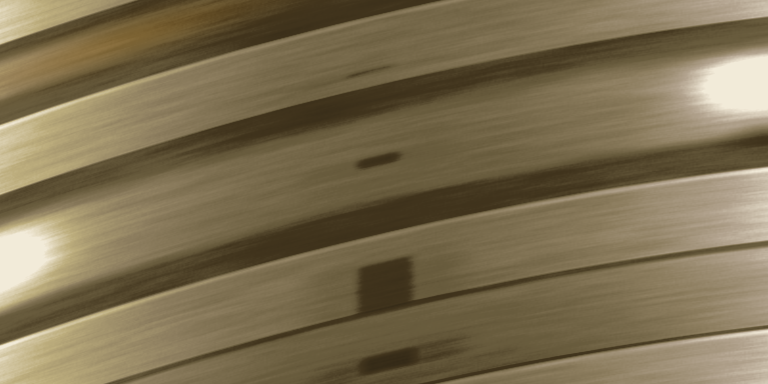
Give the GLSL for this texture, as a Shadertoy shader.

```glsl
// Curved bands of worn, brushed brass with dark grooves and blurred reflections.

const vec3 UMBER = vec3(0.25, 0.20, 0.11);
const vec3 BRONZE = vec3(0.41, 0.36, 0.24);
const vec3 BRASS = vec3(0.55, 0.49, 0.37);
const vec3 PALE_GOLD = vec3(0.74, 0.68, 0.49);
const vec3 PALE_ROSE = vec3(0.70, 0.64, 0.56);
const vec3 GLARE = vec3(0.95, 0.92, 0.85);

float hash(vec2 p) {
    p = fract(p * vec2(0.1031, 0.1137));
    p += dot(p, p.yx + 33.33);
    return fract((p.x + p.y) * p.x * 7.31);
}

float noise(vec2 p) {
    vec2 i = floor(p), f = fract(p);
    f = f * f * (3.0 - 2.0 * f);
    return mix(mix(hash(i), hash(i + vec2(1, 0)), f.x),
               mix(hash(i + vec2(0, 1)), hash(i + vec2(1, 1)), f.x), f.y);
}

float fbm(vec2 p) {
    float sum = 0.0, amp = 0.5;
    for (int i = 0; i < 4; i++) {
        sum += amp * noise(p);
        p = p * 2.03 + 17.1;
        amp *= 0.5;
    }
    return sum;
}

float glow(vec2 p, vec2 center, vec2 radius) {
    vec2 d = (p - center) / radius;
    return exp(-dot(d, d));
}

// Soft-edged rectangle, 1 inside and 0 outside
float softBox(vec2 p, vec2 center, vec2 halfSize, vec2 blur) {
    vec2 d = abs(p - center) - halfSize;
    vec2 m = 1.0 - smoothstep(-blur, blur, d);
    return m.x * m.y;
}

// Colour of the metal at a given tone, warmer on the left
vec3 metal(float tone, float x) {
    vec3 pale = mix(PALE_GOLD, PALE_ROSE, smoothstep(0.1, 0.8, x));
    vec3 c = mix(UMBER, BRONZE, smoothstep(0.0, 0.25, tone));
    c = mix(c, BRASS, clamp((tone - 0.25) * 4.0, 0.0, 1.0));
    c = mix(c, pale, clamp((tone - 0.5) * 4.0, 0.0, 1.0));
    c = mix(c, GLARE, clamp((tone - 0.75) * 4.0, 0.0, 1.0));
    return c * (1.0 + clamp(tone, -0.4, 0.0));
}

// Tone of a sunken band; g runs 0 to 1 across it, rims are its groove widths
float sunkenTone(float g, vec2 rims, float faceTone, float grooveTone) {
    float face = smoothstep(rims.x * 0.55, rims.x * 1.35, g)
               * (1.0 - smoothstep(1.0 - rims.y * 1.25, 1.0 - rims.y * 0.75, g));
    return mix(grooveTone, faceTone + 0.14 * (0.5 - g), face);
}

void mainImage(out vec4 fragColor, in vec2 fragCoord) {
    vec2 uv = fragCoord / iResolution.xy;
    float x = uv.x;
    float s = 1.0 - uv.y + 0.698 * x - 0.234 * x * x; // distance across the bands
    vec2 p = vec2(x, s);
    float aa = max(0.0035, 1.2 / iResolution.y);

    // Brushed grain and broad patina follow the bands
    float grain = fbm(vec2(x * 14.0, s * 110.0)) - 0.47;
    float patina = fbm(vec2(x * 5.0, s * 16.0) + 4.0) - 0.47;
    float speck = noise(vec2(x * 400.0, s * 200.0)) - 0.5;

    // Light rises toward both ends
    float side = 2.0 * x - 1.0;
    float light = 0.29 + 0.52 * side * side;
    float grooveTone = 0.02 + 0.2 * side * side + 0.1 * patina;
    float tone = light + 0.04;

    // Sunken bands: start, end, upper and lower groove share
    vec4 bands[3] = vec4[3](vec4(0.117, 0.325, 0.22, 0.30),
                            vec4(0.508, 0.898, 0.22, 0.22),
                            vec4(1.091, 1.320, 0.07, 0.04));
    vec3 dimming = vec3(0.26, 0.0, 0.09);
    for (int i = 0; i < 3; i++) {
        vec4 b = bands[i];
        float g = (s - b.x) / (b.y - b.x);
        float inside = smoothstep(b.x - aa, b.x + aa, s)
                     * (1.0 - smoothstep(b.y - aa, b.y + aa, s));
        float sunken = sunkenTone(g, b.zw, light - dimming[i], grooveTone);
        tone = mix(tone, sunken, inside);
        tone += 0.16 * glow(vec2(s), vec2(b.y + 0.008), vec2(0.008)); // lit rim
    }

    // Reflections down the middle: x, across, half width, half height
    vec4 marks[4] = vec4[4](vec4(0.482, 0.468, 0.030, 0.003),
                            vec4(0.492, 0.705, 0.026, 0.012),
                            vec4(0.501, 1.033, 0.035, 0.062),
                            vec4(0.506, 1.235, 0.033, 0.021));
    for (int i = 0; i < 4; i++) {
        vec4 m = marks[i];
        vec2 q = p + vec2(0.0, 0.006 * grain);
        float core = softBox(q, m.xy, m.zw, vec2(0.012, 0.010));
        float halo = softBox(q, m.xy, vec2(0.10, m.w), vec2(0.035, 0.022));
        tone -= 0.27 * core + 0.10 * halo;
    }

    // Glare at both ends of the broad band
    tone += 0.55 * glow(p, vec2(0.01, 0.69), vec2(0.07, 0.07));
    tone += 0.60 * glow(p, vec2(0.97, 0.675), vec2(0.07, 0.07));
    tone -= 0.35 * glow(p, vec2(1.0, 0.81), vec2(0.05, 0.03));

    tone += 0.16 * grain + 0.14 * patina + 0.025 * speck;
    vec3 color = metal(tone, x);
    color += vec3(0.08, 0.03, -0.04) * glow(p, vec2(0.15, 0.21), vec2(0.2, 0.05));
    fragColor = vec4(clamp(color, 0.0, 1.0), 1.0);
}
```
